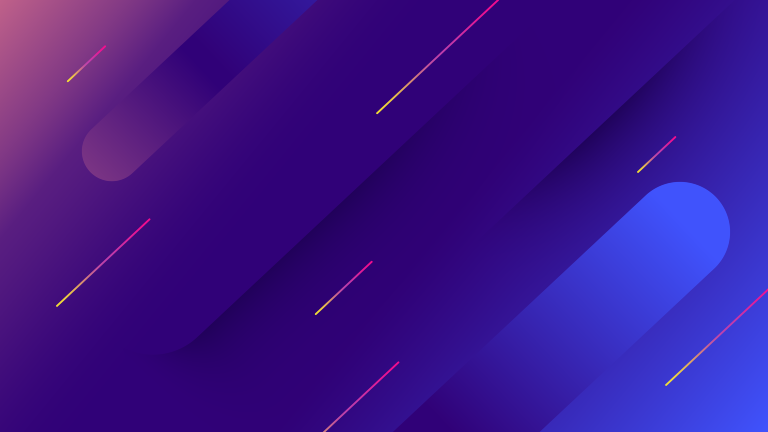
Write a WebGL 2 fragment shader that draws this background.

```glsl
#version 300 es
precision highp float;
// Diagonal abstract background: a pink to violet to blue gradient carries
// rounded bars (capsule distance functions), soft one-sided shadows and
// thin glowing streaks. Lengths are in canvas heights, origin lower left.

uniform vec2 u_resolution;
out vec4 fragColor;

const vec2 DIAGONAL = vec2(0.730, 0.683);
const vec3 VIOLET = vec3(0.190, 0.005, 0.470);
const vec3 INDIGO = vec3(0.200, 0.100, 0.620);
const vec3 BLUE = vec3(0.250, 0.325, 0.990);
const vec3 PLUM = vec3(0.380, 0.140, 0.510);
const vec3 ROSE = vec3(0.750, 0.380, 0.540);
const vec3 SHADE = vec3(0.090, 0.000, 0.280);
const vec3 YELLOW = vec3(0.980, 0.900, 0.200);
const vec3 ORCHID = vec3(0.760, 0.250, 0.680);
const vec3 MAGENTA = vec3(0.980, 0.050, 0.560);

// Each streak: start x, start y, length
const vec3 STREAKS[7] = vec3[7](
  vec3(0.157, 0.812, 0.118), vec3(0.873, 0.738, 0.383),
  vec3(1.477, 0.602, 0.118), vec3(0.132, 0.292, 0.293),
  vec3(0.731, 0.273, 0.177), vec3(1.542, 0.109, 0.345),
  vec3(0.671, -0.074, 0.344));

// Coordinates along and across a diagonal axis; across grows to lower right
vec2 axisCoords(vec2 p, vec2 start) {
  vec2 q = p - start;
  return vec2(dot(q, DIAGONAL), dot(q, vec2(DIAGONAL.y, -DIAGONAL.x)));
}

// Signed distance to a capsule lying on the axis from 0 to len
float capsule(vec2 q, float len, float radius) {
  return length(vec2(q.x - clamp(q.x, 0.0, len), q.y)) - radius;
}

float coverage(float d, float pixel) {
  return 1.0 - smoothstep(-0.6 * pixel, 0.6 * pixel, d);
}

float ramp(float a, float b, float x) {
  return clamp((x - a) / (b - a), 0.0, 1.0);
}

vec3 backdrop(vec2 p) {
  float s = 1.1 * p.x + 0.9 * (1.0 - p.y);
  vec3 warm = mix(ROSE, PLUM, ramp(0.0, 0.5, s));
  warm = mix(warm, VIOLET, smoothstep(0.3, 1.08, s));
  return mix(warm, BLUE, pow(ramp(1.6, 2.85, s), 1.2));
}

// Shadow below a bar; span holds the fade-in and fade-out limits along it
float barShadow(vec2 q, float radius, vec4 span, float pixel) {
  float d = capsule(q, 3.0, radius);
  float along = smoothstep(span.x, span.y, q.x)
              * (1.0 - smoothstep(span.z, span.w, q.x));
  float side = smoothstep(-0.06, 0.06, q.y);
  return (1.0 - coverage(d, pixel)) * exp(-max(d, 0.0) / 0.085) * along * side;
}

vec3 streakColor(float t) {
  vec3 c = mix(YELLOW, ORCHID, smoothstep(0.0, 0.55, t));
  return mix(c, MAGENTA, smoothstep(0.5, 1.0, t));
}

void main() {
  vec2 p = gl_FragCoord.xy / u_resolution.y;
  float pixel = 1.0 / u_resolution.y;
  vec3 color = backdrop(p);

  // Shadows of the two wide bars
  float leftShadow = barShadow(axisCoords(p, vec2(0.354, 0.329)), 0.150,
                               vec4(-0.16, 0.04, 0.45, 1.10), pixel);
  float rightShadow = barShadow(axisCoords(p, vec2(0.905, 0.461)), 0.150,
                                vec4(0.10, 0.50, 0.55, 1.02), pixel);
  color = mix(color, SHADE, 0.62 * leftShadow);
  color = mix(color, SHADE, 0.68 * rightShadow);

  // Upper left bar, from plum through violet to indigo
  vec2 q = axisCoords(p, vec2(0.259, 0.650));
  vec3 fill = mix(mix(PLUM, ROSE, 0.27), VIOLET, ramp(-0.07, 0.28, q.x));
  fill = mix(fill, INDIGO, ramp(0.32, 0.60, q.x));
  color = mix(color, fill, coverage(capsule(q, 3.0, 0.0695), pixel));

  // Lower right bar, blue at its head; negated axis runs to the lower left
  q = -axisCoords(p, vec2(1.574, 0.463));
  fill = mix(BLUE, VIOLET, ramp(-0.02, 0.70, q.x));
  color = mix(color, fill, coverage(capsule(q, 3.0, 0.116), pixel));

  // Thin streaks
  for (int i = 0; i < 7; i++) {
    vec3 streak = STREAKS[i];
    q = axisCoords(p, streak.xy);
    float mask = coverage(capsule(q, streak.z, 0.0022), pixel);
    color = mix(color, streakColor(q.x / streak.z), 0.95 * mask);
  }

  fragColor = vec4(color, 1.0);
}
```
